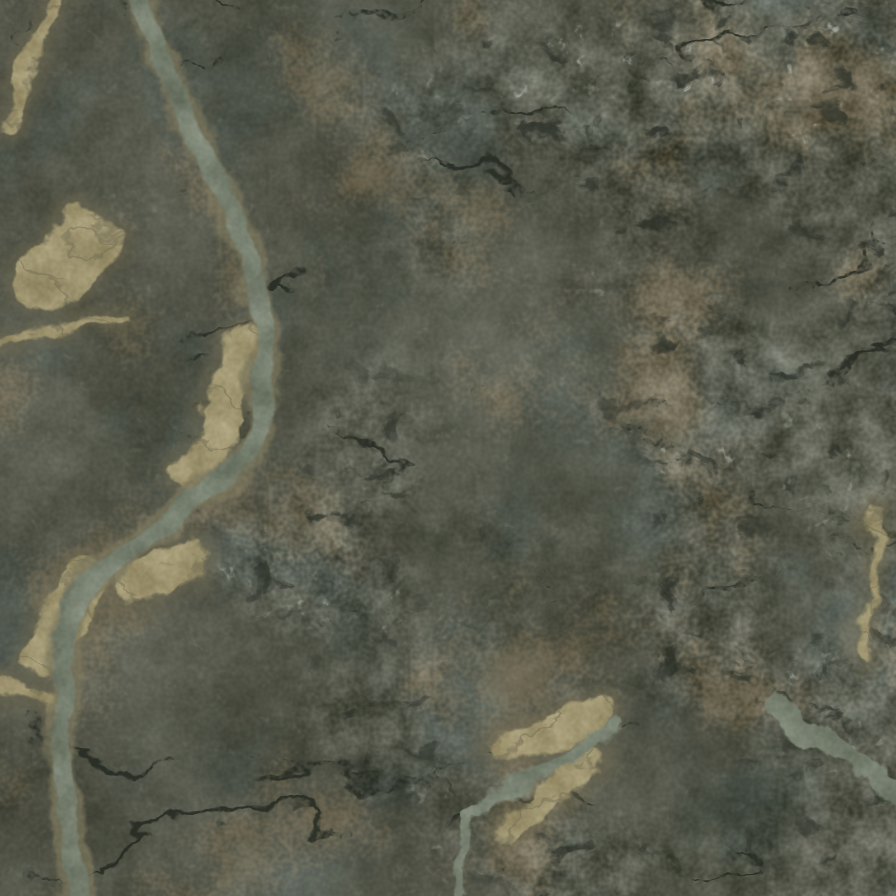
This texture is drawn by a WebGL 2 fragment shader. Its source:

```glsl
#version 300 es
precision highp float;
// Aerial view of dark, weathered moorland with a winding river and pale sandbars.
// Layered gradient noise makes soil, rock and ledges; the river is a smooth curve
// and the sandbars are warped capsules with ragged, eroded outlines.

uniform vec2 u_resolution;
out vec4 fragColor;

vec2 gradientAt(vec2 cell) {
    vec3 p = fract(cell.xyx * vec3(0.1031, 0.1030, 0.0973));
    p += dot(p, p.yzx + 33.33);
    float angle = 6.2832 * fract((p.x + p.y) * p.z);
    return vec2(cos(angle), sin(angle));
}

// Gradient noise, roughly -1 to 1
float noise(vec2 p) {
    vec2 i = floor(p), f = fract(p);
    vec2 s = f * f * f * (f * (f * 6.0 - 15.0) + 10.0);
    float a = dot(gradientAt(i), f);
    float b = dot(gradientAt(i + vec2(1, 0)), f - vec2(1, 0));
    float c = dot(gradientAt(i + vec2(0, 1)), f - vec2(0, 1));
    float d = dot(gradientAt(i + 1.0), f - 1.0);
    return 1.4 * mix(mix(a, b, s.x), mix(c, d, s.x), s.y);
}

float fbm(vec2 p) {
    float sum = 0.0, amp = 0.5;
    for (int i = 0; i < 5; i++) {
        sum += amp * noise(p);
        p = mat2(1.6, 1.2, -1.2, 1.6) * p + 17.3;
        amp *= 0.5;
    }
    return sum;
}

// Signed distance to a rounded segment
float capsule(vec2 p, vec2 a, vec2 b, float radius) {
    vec2 pa = p - a, ba = b - a;
    return length(pa - ba * clamp(dot(pa, ba) / dot(ba, ba), 0.0, 1.0)) - radius;
}

float riverX(float y) {
    return 0.07 + 0.225 * smoothstep(0.29, 0.54, y)
        - 0.14 * smoothstep(0.62, 1.05, y) + 0.015 * smoothstep(0.15, 0.0, y);
}

float riverDistance(vec2 p) {
    float slope = (riverX(p.y + 0.01) - riverX(p.y - 0.01)) / 0.02;
    return abs(p.x - riverX(p.y)) / sqrt(1.0 + slope * slope);
}

float sandDistance(vec2 p) {
    float d = capsule(p, vec2(0.272, 0.61), vec2(0.222, 0.47), 0.023);
    d = min(d, capsule(p, vec2(0.15, 0.345), vec2(0.205, 0.37), 0.027));
    d = min(d, capsule(p, vec2(0.095, 0.35), vec2(0.045, 0.265), 0.02));
    d = min(d, capsule(p, vec2(0.055, 0.69), vec2(0.095, 0.73), 0.036));
    d = min(d, capsule(p, vec2(0.0, 0.615), vec2(0.135, 0.65), 0.006));
    d = min(d, capsule(p, vec2(0.063, 1.0), vec2(0.01, 0.865), 0.009));
    d = min(d, capsule(p, vec2(0.983, 0.44), vec2(0.957, 0.27), 0.005));
    d = min(d, capsule(p, vec2(0.565, 0.165), vec2(0.66, 0.2), 0.019));
    d = min(d, capsule(p, vec2(0.57, 0.08), vec2(0.66, 0.155), 0.016));
    return min(d, capsule(p, vec2(0.0, 0.24), vec2(0.05, 0.21), 0.007));
}

void main() {
    vec2 uv = gl_FragCoord.xy / u_resolution;
    vec2 warped = uv + 0.03 * vec2(fbm(uv * 16.0), fbm(uv * 16.0 + 40.0));
    float grain = noise(uv * 190.0) + 0.7 * noise(uv * 105.0 + 9.0);
    float rough = smoothstep(-0.05, 0.5, fbm(uv * 4.0 + 3.0) + 0.8 * (uv.x - 0.35));

    // Soil: broad tone, mottling and fine grain, stronger on rocky ground
    float tone = 0.13 * fbm(uv * 4.5 + 21.0) + (0.06 + 0.17 * rough) * fbm(uv * 26.0)
        + (0.022 + 0.03 * rough) * grain;
    vec3 color = vec3(0.33, 0.34, 0.29) + tone + 0.025 * rough;
    float brown = smoothstep(0.05, 0.4, fbm(uv * 6.0 + 70.0) + 0.1 * grain);
    color += brown * vec3(0.085, 0.05, 0.02);
    color += vec3(-0.015, 0.005, 0.02) * smoothstep(0.0, 0.35, fbm(uv * 5.0 + 90.0));

    // Clustered pale stones and dark hollows
    float cluster = rough * smoothstep(0.0, 0.4, fbm(uv * 7.0 + 55.0));
    float stones = smoothstep(0.2, 0.75, fbm(warped * 48.0 + 5.0) + 0.12 * grain);
    color = mix(color, vec3(0.72, 0.75, 0.72), stones * (0.12 + 0.88 * cluster));
    float hollows = smoothstep(0.16, 0.42, fbm(warped * vec2(22.0, 30.0) + 31.0));
    color = mix(color, vec3(0.16, 0.18, 0.15), hollows * (0.1 + 0.65 * rough));

    // Broken, mostly level ledges in shadow
    float ledge = 1.0 - smoothstep(0.006, 0.03, abs(fbm(warped * vec2(2.5, 6.0) + 12.0)));
    ledge *= smoothstep(0.12, 0.4, noise(uv * 5.5 + 63.0) + 0.15 * grain);
    color = mix(color, vec3(0.14, 0.16, 0.13), 0.85 * ledge);

    // Sandbars with eroded channels, and patchy sand on the river banks
    float channel = smoothstep(0.05, 0.0, abs(fbm(warped * vec2(9.0, 14.0) + 47.0)));
    vec3 sand = vec3(0.62, 0.585, 0.44) + 0.14 * fbm(uv * 30.0 + 8.0) + 0.025 * grain;
    sand = mix(sand, vec3(0.45, 0.43, 0.33), 0.55 * channel);
    float bars = sandDistance(warped);
    color = mix(color, vec3(0.45, 0.42, 0.32), 0.45 * smoothstep(0.025, 0.0, bars));
    color = mix(color, sand, smoothstep(0.003, -0.003, bars));
    float river = riverDistance(mix(uv, warped, 0.5));
    float bank = smoothstep(0.022, 0.012, river + 0.02 * fbm(uv * 18.0 + 4.0));
    color = mix(color, vec3(0.48, 0.46, 0.36) + 0.02 * grain, 0.75 * bank);

    // River and side streams
    float water = river - 0.0105;
    water = min(water, capsule(warped, vec2(0.515, -0.02), vec2(0.52, 0.09), 0.007));
    water = min(water, capsule(warped, vec2(0.52, 0.09), vec2(0.685, 0.19), 0.007));
    water = min(water, capsule(warped, vec2(0.87, 0.205), vec2(1.02, 0.1), 0.013));
    vec3 waterColor = vec3(0.465, 0.50, 0.435) + 0.15 * fbm(uv * 24.0 + 33.0) + 0.02 * grain;
    color = mix(color, waterColor, smoothstep(0.0025, -0.0025, water));

    fragColor = vec4(clamp(color, 0.0, 1.0), 1.0);
}
```
